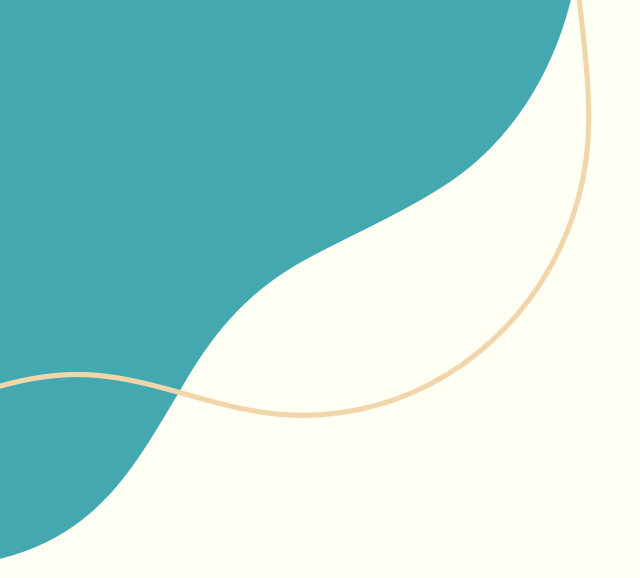
This background is drawn by a Shadertoy shader. Its source:

```glsl
// Teal wave filling the upper left of a cream ground, crossed by a thin sand ribbon.

#define GRID vec2(768.0, 693.0)
#define CREAM vec3(1.0, 1.0, 0.953)
#define TEAL vec3(0.267, 0.659, 0.694)
#define SAND vec3(0.945, 0.839, 0.671)
#define RIBBON_HALF_WIDTH 3.1
#define CURVES 4
#define STEPS 24

// Chained cubic Bezier control points in grid units; neighbours share an end.
const vec2 WAVE[13] = vec2[13](
    vec2(0, 23), vec2(122, 53), vec2(165, 141),
    vec2(215, 223), vec2(254, 292), vec2(296, 344),
    vec2(370, 383.5), vec2(425, 413), vec2(488, 440),
    vec2(540, 475), vec2(610, 522), vec2(662, 600), vec2(685, 693));

const vec2 RIBBON[13] = vec2[13](
    vec2(0, 230), vec2(30, 238.5), vec2(62, 244),
    vec2(93, 244), vec2(185, 244), vec2(265, 195),
    vec2(363, 195), vec2(553, 195), vec2(706.5, 356),
    vec2(706.5, 550), vec2(706.5, 598), vec2(700, 651), vec2(695, 693));

vec2 bezier(vec2 a, vec2 b, vec2 c, vec2 d, float t) {
    float s = 1.0 - t;
    return s * s * s * a + 3.0 * s * s * t * b + 3.0 * s * t * t * c + t * t * t * d;
}

// Signed distance to the chain: positive on its left, negative on its right.
float chainDistance(vec2 p, vec2 chain[13]) {
    float nearest = 1e9;
    float side = 1.0;
    vec2 start = chain[0];
    for (int i = 0; i < CURVES; i++) {
        int k = 3 * i;
        for (int j = 1; j <= STEPS; j++) {
            float t = float(j) / float(STEPS);
            vec2 end = bezier(chain[k], chain[k + 1], chain[k + 2], chain[k + 3], t);
            vec2 along = end - start;
            vec2 toP = p - start;
            vec2 gap = toP - along * clamp(dot(toP, along) / dot(along, along), 0.0, 1.0);
            float squared = dot(gap, gap);
            if (squared < nearest) {
                nearest = squared;
                side = along.x * toP.y < along.y * toP.x ? -1.0 : 1.0;
            }
            start = end;
        }
    }
    return side * sqrt(nearest);
}

void mainImage(out vec4 fragColor, in vec2 fragCoord) {
    vec2 p = fragCoord / iResolution.xy * GRID;
    float pixel = GRID.y / iResolution.y;

    // Solid wave
    float wave = clamp(chainDistance(p, WAVE) / pixel + 0.5, 0.0, 1.0);
    vec3 color = mix(CREAM, TEAL, wave);

    // Ribbon on top
    float inset = RIBBON_HALF_WIDTH - abs(chainDistance(p, RIBBON));
    color = mix(color, SAND, clamp(inset / pixel + 0.5, 0.0, 1.0));

    fragColor = vec4(color, 1.0);
}
```
